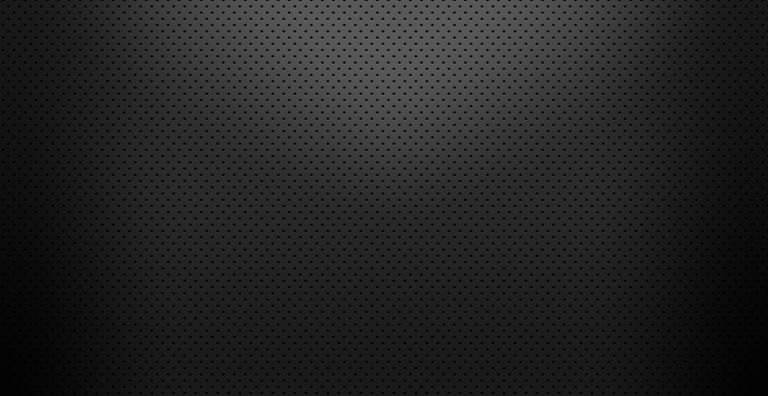
Write a Shadertoy shader that draws this pattern.

```glsl
// Perforation, in units of canvas height
const vec2 CELL = vec2(0.0278, 0.0315);
const vec2 ANCHOR = vec2(0.675, 0.653);
const vec2 HOLE_RADIUS = vec2(0.0036, 0.0030);
const vec2 LIP_OFFSET = vec2(0.0, -0.0030);
const float HOLE_DEPTH = 0.85;
const float LIP_GAIN = 0.2;

// Lighting, in fractions of the canvas
const vec2 LAMP = vec2(0.51, 1.0);
const vec2 LAMP_REACH = vec2(0.46, 0.59);
const float LAMP_SHAPE = 1.4;
const float LAMP_CORE = 0.22;
const float LAMP_GAIN = 0.17;
const float SHEET_LOW = 0.1;
const float SHEET_HIGH = 0.174;
const float SIDE_FADE = 0.25;
const float SIDE_FLOOR_LOW = 0.1;
const float SIDE_FLOOR_HIGH = 0.56;

// Distance to the nearest hole rim in two interleaved grids
float holeDistance(vec2 p) {
    float nearest = 1.0;
    for (int i = 0; i < 2; i++) {
        vec2 q = (p - ANCHOR) / CELL + 0.5 * float(i);
        q = (fract(q + 0.5) - 0.5) * CELL;
        float d = (length(q / HOLE_RADIUS) - 1.0) * HOLE_RADIUS.y;
        nearest = min(nearest, d);
    }
    return nearest;
}

float coverage(float d, float blur) {
    return 1.0 - smoothstep(-blur, blur, d);
}

// Dark sheet lit by a tapered glow from the top edge
float sheetLight(vec2 uv) {
    float base = mix(SHEET_LOW, SHEET_HIGH, smoothstep(0.0, 0.65, uv.y));
    vec2 r = pow(abs(uv - LAMP) / LAMP_REACH, vec2(LAMP_SHAPE));
    float reach = pow(r.x + r.y, 1.0 / LAMP_SHAPE);
    float glow = 1.0 - smoothstep(LAMP_CORE, 1.0, reach);

    float side = smoothstep(0.0, SIDE_FADE, min(uv.x, 1.0 - uv.x));
    float sideFloor = mix(SIDE_FLOOR_LOW, SIDE_FLOOR_HIGH, uv.y);
    return base * mix(sideFloor, 1.0, side) + LAMP_GAIN * glow;
}

void mainImage(out vec4 fragColor, in vec2 fragCoord) {
    vec2 uv = fragCoord / iResolution.xy;
    vec2 p = fragCoord / iResolution.y;
    float blur = max(0.7 / iResolution.y, 0.0008);

    float light = sheetLight(uv);
    float hole = coverage(holeDistance(p), blur);
    float lip = coverage(holeDistance(p - LIP_OFFSET), blur) * (1.0 - hole);

    // Bright lower lip, then the punched hole
    light *= 1.0 + LIP_GAIN * lip;
    light *= 1.0 - HOLE_DEPTH * hole;
    fragColor = vec4(vec3(light), 1.0);
}
```
